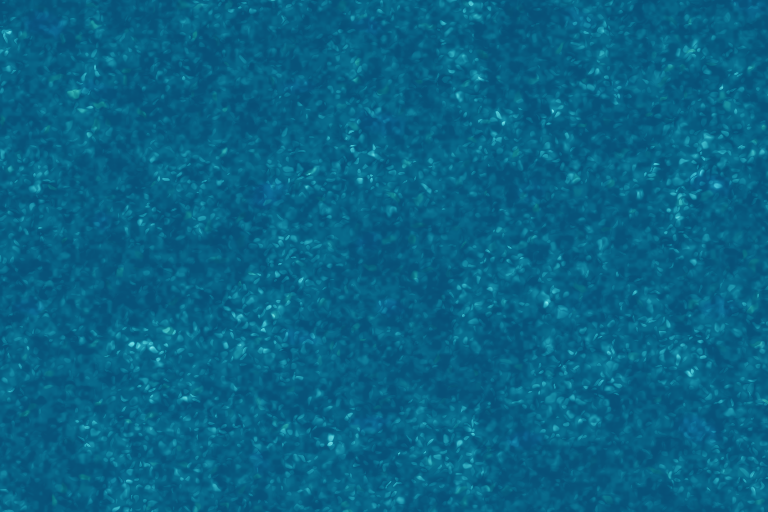
This texture is drawn by a Shadertoy shader. Its source:

```glsl
// Teal gravel seen through water: drifts of pale grains on a dark bed.
// Layered value noise lights the drifts, jittered ellipses form the pebbles,
// and the summed brightness is turned into colour by a smooth teal ramp.

// Integer hash: three random values in 0..1 per cell
vec3 hash3(vec2 cell, uint seed) {
    uvec3 v = uvec3(uvec2(ivec2(cell)), seed) * 1664525u + 1013904223u;
    v.x += v.y * v.z; v.y += v.z * v.x; v.z += v.x * v.y;
    v ^= v >> 16u;
    v.x += v.y * v.z; v.y += v.z * v.x; v.z += v.x * v.y;
    return vec3(v >> 8u) / 16777216.0;
}

float noise(vec2 p, uint seed) {
    vec2 i = floor(p), f = fract(p);
    f = f * f * (3.0 - 2.0 * f);
    float low  = mix(hash3(i, seed).x, hash3(i + vec2(1, 0), seed).x, f.x);
    float high = mix(hash3(i + vec2(0, 1), seed).x, hash3(i + vec2(1, 1), seed).x, f.x);
    return mix(low, high, f.y);
}

float fbm(vec2 p, uint seed) {
    float sum = 0.0, weight = 0.5;
    for (int i = 0; i < 5; i++) {
        sum += weight * noise(p, seed + uint(i));
        p = mat2(0.8, 0.6, -0.6, 0.8) * p * 2.0;
        weight *= 0.5;
    }
    return sum / 0.97;
}

// Soft tilted ellipses, one per cell, lit from above; x = light, y = tint
vec2 pebbles(vec2 p, float radius, float rarity, uint seed) {
    vec2 best = vec2(0.0), home = floor(p);
    for (int y = -1; y <= 1; y++)
    for (int x = -1; x <= 1; x++) {
        vec2 cell = home + vec2(x, y);
        vec3 place = hash3(cell, seed), look = hash3(cell, seed + 50u);
        vec2 d = p - cell - 0.15 - 0.7 * place.xy;
        float angle = (look.x - 0.3) * 2.4;
        vec2 axis = vec2(cos(angle), sin(angle));
        vec2 q = vec2(dot(d, axis), dot(d, vec2(-axis.y, axis.x)) * (1.2 + 0.8 * look.y));
        float size = radius * (0.65 + 0.6 * place.z);
        float body = 1.0 - smoothstep(0.45, 1.1, length(q) / size);
        float light = body * pow(look.z, rarity) * (0.85 + 0.3 * clamp(d.y / size, -1.0, 1.0));
        if (light > best.x) best = vec2(light, look.y);
    }
    return best;
}

void mainImage(out vec4 fragColor, in vec2 fragCoord) {
    vec2 p = fragCoord / iResolution.y;

    // Two scales of warp break the stones into rough, irregular shapes
    vec2 warp = vec2(noise(p * 45.0, 1u), noise(p * 45.0, 2u)) - 0.5;
    vec2 ripple = vec2(noise(p * 100.0, 3u), noise(p * 100.0, 4u)) - 0.5;
    vec2 bed = p + 0.010 * warp + 0.007 * ripple;

    // Drifts, fine grit and three sizes of stone
    float broad = 0.6 * fbm(bed * 12.0 + 3.0, 10u) + 0.4 * fbm(bed * 7.0 + 9.0, 15u);
    float drift = smoothstep(0.40, 0.74, broad);
    float grain = 0.55 * noise(p * 112.0, 20u) + 0.45 * noise(bed * 64.0, 21u);
    float grit = smoothstep(0.18, 0.85, grain);
    vec2 small  = pebbles(bed * 72.0, 0.55, 1.5, 30u);
    vec2 medium = pebbles(bed * 35.0, 0.45, 2.5, 31u);
    vec2 large  = pebbles(bed * 19.0, 0.32, 4.0, 32u);
    small.x *= 0.5 + grit;
    medium.x *= 0.65 + 0.7 * grit;

    float light = 0.320 + 0.085 * grit + 0.05 * (fbm(bed * 24.0, 40u) - 0.5);
    light += drift * (0.04 + 0.24 * small.x) + 0.065 * small.x;
    light += (0.08 + 0.11 * drift) * medium.x + (0.05 + 0.08 * drift) * large.x;

    // Dark crevices scattered between the stones
    float crevice = smoothstep(0.52, 0.75, fbm(bed * vec2(30.0, 38.0), 60u));
    light -= 0.045 * crevice * (1.0 - medium.x);
    light = max(light, 0.332 + 0.3 * (light - 0.332));

    // Teal ramp: red rises late, blue follows green
    float rise = light - 0.36;
    vec3 color = vec3(0.027 + 1.75 * max(rise, 0.0) * rise, light, 0.503 + 0.79 * rise);

    // Greener stones and a few broad, faintly blue ones
    color.b -= 0.06 * medium.x * smoothstep(0.5, 0.9, medium.y);
    float blue = pebbles(bed * vec2(3.1, 4.4) + 7.0, 0.15, 0.6, 70u).x;
    color += blue * (0.4 + grit) * vec3(0.012, 0.012, 0.045);

    fragColor = vec4(clamp(color, 0.0, 1.0), 1.0);
}
```
